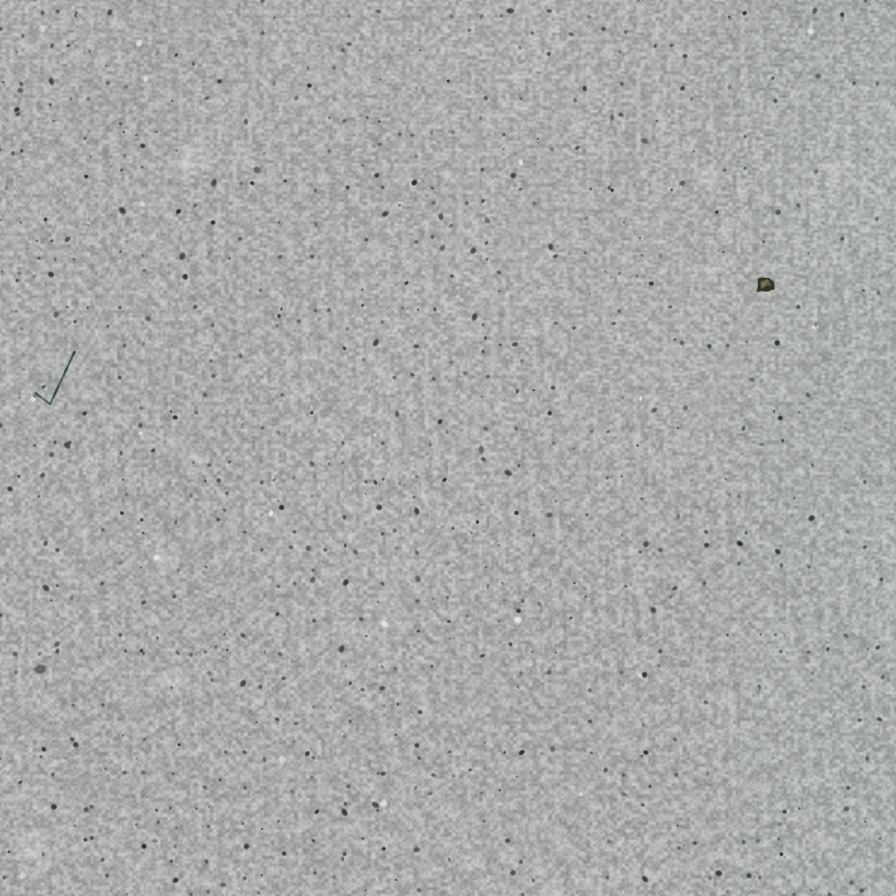
Reproduce this texture procedurally as a WebGL 2 fragment shader.

```glsl
#version 300 es
precision highp float;
// Fine-grained grey stone with dark pits, pale smudges, a scratch and a chip.

uniform vec2 u_resolution;
out vec4 fragColor;

float hash(vec2 p) {
    return fract(sin(dot(p, vec2(127.1, 311.7))) * 43758.5453);
}

float valueNoise(vec2 p) {
    vec2 cell = floor(p);
    vec2 f = fract(p);
    f = f * f * (3.0 - 2.0 * f);
    float low = mix(hash(cell), hash(cell + vec2(1, 0)), f.x);
    float high = mix(hash(cell + vec2(0, 1)), hash(cell + vec2(1, 1)), f.x);
    return mix(low, high, f.y);
}

// Coverage of a disc-like shape, never sharper than one pixel.
float cover(float dist, float softness) {
    float edge = max(softness, 0.6 / u_resolution.y);
    return 1.0 - smoothstep(-edge, edge, dist);
}

float segmentDistance(vec2 p, vec2 a, vec2 b) {
    vec2 ab = b - a;
    return length(p - a - ab * clamp(dot(p - a, ab) / dot(ab, ab), 0.0, 1.0));
}

// One randomly placed, turned and stretched spot per grid cell.
// They thin out towards the right.
float spots(vec2 uv, float cells, float chance, float radius, float softness, float seed) {
    vec2 cell = floor(uv * cells);
    vec2 key = cell + seed;
    float density = chance * mix(1.0, 0.5, smoothstep(0.45, 1.0, cell.x / cells));
    if (hash(key) > density) return 0.0;

    vec2 center = 0.25 + 0.5 * vec2(hash(key + 7.3), hash(key + 13.9));
    vec2 d = (fract(uv * cells) - center) / cells;
    float angle = 6.2832 * hash(key + 21.7);
    d = mat2(cos(angle), -sin(angle), sin(angle), cos(angle)) * d;
    d.x *= mix(0.65, 1.0, hash(key + 33.1));
    float size = radius * mix(0.65, 1.25, hash(key + 41.3));
    return cover(length(d) - size, softness * size) * mix(0.5, 1.0, hash(key + 57.7));
}

void main() {
    vec2 uv = gl_FragCoord.xy / u_resolution.y;

    // Grain in two sizes over a faint broad mottle
    float grain = 0.6 * valueNoise(uv * 233.0) + 0.4 * valueNoise(uv * 371.0 + 17.0) - 0.5;
    float mottle = valueNoise(uv * 5.0 + 3.0) + 0.6 * valueNoise(uv * 38.0) - 0.8;
    vec3 color = vec3(0.671, 0.681, 0.667) + 0.29 * grain + 0.018 * mottle;
    color += vec3(-0.004, 0.0, 0.004) * smoothstep(0.2, 1.0, uv.x);

    // Pale smudges, broken up by noise, and small bright flecks
    float smudge = spots(uv, 7.0, 0.2, 0.011, 0.95, 3.0);
    smudge *= 0.25 + 0.75 * valueNoise(uv * 130.0 + 9.0);
    color = mix(color, vec3(0.88, 0.89, 0.88), 0.75 * smudge);
    float fleck = spots(uv, 15.0, 0.07, 0.0028, 0.5, 91.0);
    color = mix(color, vec3(0.91, 0.92, 0.90), fleck);

    // Dark pits, from rare and wide to frequent and faint
    vec3 pitColor = vec3(0.17, 0.19, 0.18);
    color = mix(color, pitColor, spots(uv, 9.0, 0.07, 0.0038, 0.4, 151.0));
    color = mix(color, pitColor, spots(uv, 27.0, 0.33, 0.0024, 0.5, 211.0));
    color = mix(color, pitColor, 0.75 * spots(uv + 0.007, 52.0, 0.24, 0.0017, 0.7, 307.0));

    // Thin hooked scratch
    vec2 bend = vec2(0.056, 0.549);
    float scratch = min(segmentDistance(uv, bend, vec2(0.083, 0.607)),
                        segmentDistance(uv, bend, vec2(0.040, 0.561)));
    float wear = 0.6 + 0.4 * valueNoise(uv * 150.0);
    color = mix(color, vec3(0.16, 0.25, 0.23), wear * cover(scratch - 0.0013, 0.001));

    // Small brownish chip with a darker rim
    vec2 chipOffset = abs(uv - vec2(0.856, 0.682)) - vec2(0.010, 0.007);
    float chip = max(chipOffset.x, chipOffset.y) + 0.006 * (valueNoise(uv * 160.0) - 0.5);
    vec3 chipColor = mix(vec3(0.20, 0.20, 0.14), vec3(0.50, 0.49, 0.37), cover(chip + 0.004, 0.002));
    color = mix(color, chipColor, cover(chip, 0.0012));

    fragColor = vec4(clamp(color, 0.0, 1.0), 1.0);
}
```
